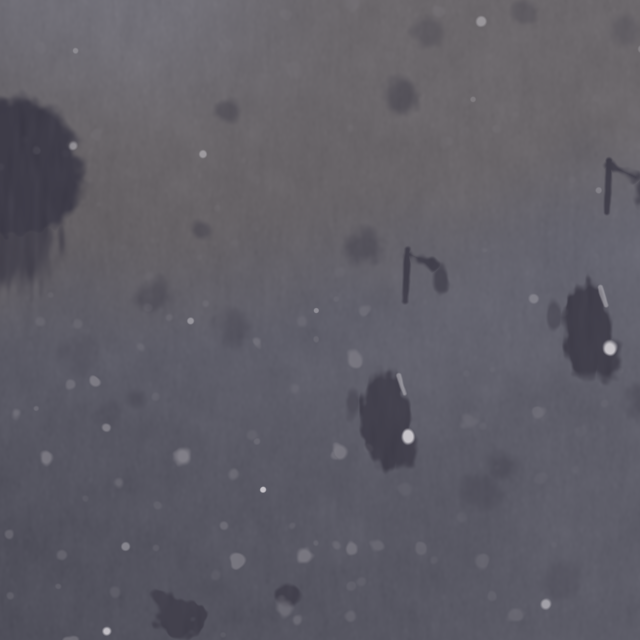
Reproduce this texture procedurally as a WebGL 1 fragment shader.

```glsl
precision highp float;
uniform vec2 u_resolution;

float hash(vec2 p) {
  p = fract(p * vec2(0.1031, 0.1137) + 0.17);
  p += dot(p, p.yx + 33.33);
  return fract((p.x + p.y) * p.x * 7.31);
}

vec2 hash2(vec2 p) {
  return vec2(hash(p + 3.7), hash(p.yx + 51.3));
}

// Cellular noise: signed soft kernels, one per cell
float mottle(vec2 p) {
  vec2 cell = floor(p);
  float sum = 0.0;
  for (int j = -1; j <= 1; j++) {
    for (int i = -1; i <= 1; i++) {
      vec2 id = cell + vec2(float(i), float(j));
      vec2 d = p - id - hash2(id);
      float k = max(0.0, 1.0 - dot(d, d));
      sum += (hash(id + 17.1) * 2.0 - 1.0) * k * k * k;
    }
  }
  return sum;
}

// Sparse spots of random size; radius is a fraction of a cell
float spots(vec2 p, float scale, float density, float radius, float soft, float rough) {
  p *= scale;
  vec2 cell = floor(p);
  float mask = 0.0;
  for (int j = -1; j <= 1; j++) {
    for (int i = -1; i <= 1; i++) {
      vec2 id = cell + vec2(float(i), float(j));
      float size = radius * mix(0.45, 1.0, hash(id + 8.3));
      float d = length(p - id - hash2(id + scale)) / size + rough;
      float spot = 1.0 - smoothstep(1.0 - soft, 1.0 + soft, d);
      float present = step(hash(id + 29.6), density);
      mask = max(mask, spot * present * mix(0.35, 1.0, hash(id + 71.9)));
    }
  }
  return mask;
}

float blot(vec2 p, vec2 center, vec2 radii, float soft, float rough) {
  float d = length((p - center) / radii) + rough;
  return 1.0 - smoothstep(1.0 - soft, 1.0 + soft, d);
}

float stroke(vec2 p, vec2 a, vec2 b, float width, float rough) {
  vec2 ab = b - a;
  float t = clamp(dot(p - a, ab) / dot(ab, ab), 0.0, 1.0);
  float d = length(p - a - ab * t) / width + rough;
  return 1.0 - smoothstep(0.4, 1.4, d);
}

// Soft stone ground: cool and dark below, warm and pale above
vec3 ground(vec2 p, float cloud) {
  float tone = 0.308 + 0.105 * smoothstep(-0.05, 1.0, p.y);
  tone += 0.055 * p.x * (1.0 - p.y) + 0.014 * cloud;
  tone += 0.025 * blot(p, vec2(0.18, 1.0), vec2(0.2, 0.16), 0.6, 0.2 * cloud);
  float warm = smoothstep(-0.08, 0.16, p.y - 0.5 - 0.18 * p.x * p.x + 0.03 * cloud);
  vec3 cool = vec3(-0.002, -0.003, 0.041);
  vec3 brown = vec3(0.006, -0.009, 0.006);
  float pale = smoothstep(0.75, 1.0, p.y) * (1.0 - smoothstep(0.2, 0.6, p.x));
  return tone + mix(cool, brown, warm * (1.0 - 0.6 * pale));
}

void main() {
  vec2 p = gl_FragCoord.xy / u_resolution;
  float cloud = mottle(p * 5.0) + 0.5 * mottle(p * 13.0 + 9.0);
  float edge = mottle(p * 42.0) + 0.5 * mottle(p * 90.0 + 5.0);
  float streak = mottle(p * vec2(110.0, 24.0) + 31.0);
  float grain = mottle(p * vec2(170.0, 120.0) + 13.0);
  vec3 shade = vec3(0.245, 0.237, 0.285);
  vec3 chalk = vec3(0.56, 0.55, 0.58);
  vec3 glint = vec3(0.78, 0.77, 0.79);

  vec3 color = ground(p, cloud);
  color += 0.008 * mottle(p * 28.0 + 4.0) + 0.006 * streak + 0.007 * grain;

  // Faint damp spots and the large stain
  float damp = 0.5 * spots(p, 8.0, 0.22, 0.24, 0.5, 0.25 * edge);
  float stain = blot(p, vec2(0.025, 0.735), vec2(0.105, 0.11), 0.13, 0.09 * edge);
  stain = max(stain, 0.8 * blot(p, vec2(0.015, 0.64), vec2(0.075, 0.085), 0.35, 0.2 * streak));
  float splash = blot(p, vec2(0.28, 0.04), vec2(0.036, 0.032), 0.2, 0.5 * edge);
  splash = max(splash, blot(p, vec2(0.45, 0.07), vec2(0.017), 0.25, 0.2 * edge));
  float dark = max(max(damp, stain), splash * 0.85);

  // Repeated long blots, each with a hook above and a chip beside it
  float chip = 0.0;
  for (int i = 0; i < 2; i++) {
    vec2 q = p - vec2(0.603, 0.345) - float(i) * vec2(0.315, 0.138);
    float body = blot(q, vec2(0.0), vec2(0.036, 0.075), 0.13, 0.16 * edge + 0.1 * streak);
    body = max(body, blot(q, vec2(0.028, -0.045), vec2(0.022, 0.03), 0.3, 0.3 * edge));
    body = max(body, 0.55 * blot(q, vec2(-0.053, 0.025), vec2(0.01, 0.022), 0.4, 0.3 * edge));
    float hook = stroke(q, vec2(0.03, 0.185), vec2(0.034, 0.265), 0.0055, 0.3 * edge);
    hook = max(hook, stroke(q, vec2(0.036, 0.258), vec2(0.075, 0.24), 0.009, 0.6 * edge));
    hook = max(hook, 0.8 * blot(q, vec2(0.086, 0.217), vec2(0.011, 0.022), 0.4, 0.4 * edge));
    dark = max(dark, max(body * 0.92, hook * 0.9));
    chip = max(chip, blot(q, vec2(0.035, -0.028), vec2(0.009, 0.011), 0.35, 0.3 * edge));
    chip = max(chip, 0.5 * stroke(q, vec2(0.02, 0.068), vec2(0.029, 0.04), 0.004, 0.3 * edge));
  }
  color = mix(color, shade + 0.012 * streak + 0.008 * cloud, dark);

  // Pale flakes gather low on the left; a few bright glints lie among them
  float low = 1.0 - smoothstep(0.4, 0.62, p.y);
  float left = 1.0 - 0.8 * smoothstep(0.4, 0.7, p.x);
  float gather = mix(0.2, 1.0, low * left);
  float flakes = spots(p, 17.0, 0.16, 0.21, 0.4, 0.55 * edge);
  float dust = spots(p + 0.37, 30.0, 0.1, 0.24, 0.5, 0.4 * edge);
  float sparks = spots(p + 0.71, 11.0, 0.1, 0.09, 0.35, 0.2 * edge);
  color = mix(color, chalk, gather * max(flakes * 0.8, dust * 0.4));
  color = mix(color, glint, max(chip, sparks * mix(0.5, 1.0, gather)));
  gl_FragColor = vec4(color, 1.0);
}
```
